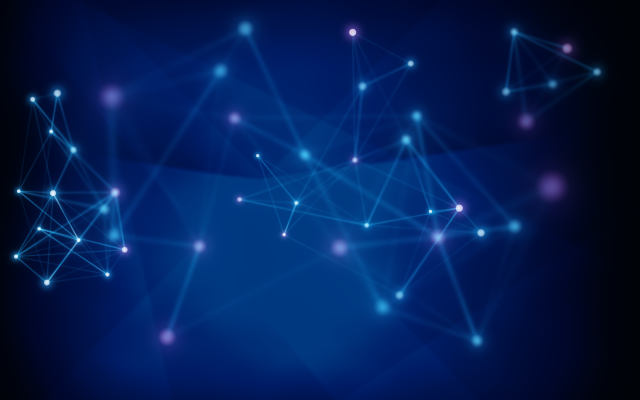
Reproduce this background procedurally as a Shadertoy shader.

```glsl
// Glowing network of linked nodes, partly out of focus, over a deep blue haze.
#define LINE_WIDTH 0.0017
#define NODE_SIZE 0.0035
#define LINK_GAIN 0.95
#define LINK_CHANCE 0.68
#define HAZE_GAIN 0.66
#define HAZE_FLOOR 0.27
#define FOLD_DEPTH 0.26
#define CYAN vec3(0.08, 0.58, 0.95)
#define VIOLET vec3(0.62, 0.30, 0.85)
#define HOT vec3(1.0, 0.90, 0.94)

const int MAX_NODES = 16;

float hash(vec2 p) {
    vec3 q = fract(vec3(p.xyx) * 0.1031);
    q += dot(q, q.yzx + 33.33);
    return fract((q.x + q.y) * q.z);
}

float noise(vec2 p) {
    vec2 i = floor(p), f = fract(p);
    f = f * f * (3.0 - 2.0 * f);
    return mix(mix(hash(i), hash(i + vec2(1, 0)), f.x),
               mix(hash(i + vec2(0, 1)), hash(i + vec2(1, 1)), f.x), f.y);
}

float fbm(vec2 p) {
    float sum = 0.0, amp = 0.5;
    for (int i = 0; i < 4; i++) {
        sum += amp * noise(p);
        p = mat2(1.6, 1.2, -1.2, 1.6) * p + 7.3;
        amp *= 0.5;
    }
    return sum / 0.9375;
}

// Haze brightness 0..1 to colour, black through navy to azure
vec3 hazeColor(float v) {
    vec3 c = mix(vec3(0.0, 0.01, 0.03), vec3(0.0, 0.03, 0.18), smoothstep(0.0, 0.27, v));
    c = mix(c, vec3(0.0, 0.07, 0.29), smoothstep(0.22, 0.5, v));
    c = mix(c, vec3(0.0, 0.11, 0.40), smoothstep(0.45, 0.72, v));
    return mix(c, vec3(0.0, 0.22, 0.50), smoothstep(0.65, 0.95, v));
}

float haze(vec2 p, float width) {
    vec2 d = (p - vec2(0.73, 0.45)) / vec2(0.62, 0.56);
    float v = HAZE_FLOOR + HAZE_GAIN * exp(-dot(d, d));
    v += 0.42 * (fbm(p * vec2(2.6, 3.2) + 3.0) - 0.5);

    // Dark fold above a bent edge
    float s = p.y - 0.545 - 0.15 * abs(p.x - 0.65);
    float span = smoothstep(0.15, 0.5, p.x) * (1.0 - smoothstep(1.1, 1.5, p.x));
    v -= FOLD_DEPTH * span * smoothstep(-0.004, 0.012, s) * exp(-7.0 * max(s, 0.0));

    // Faint slanted facets
    for (int i = 0; i < 6; i++) {
        float k = float(i);
        float a = 6.283 * hash(vec2(k, 4.0));
        vec2 c = vec2(0.3 + 0.2 * k, 0.2 + 0.6 * hash(vec2(k, 9.0)));
        float e = dot(p - c, vec2(cos(a), sin(a)));
        v += 0.07 * smoothstep(-0.006, 0.006, e) * exp(-8.0 * max(e, 0.0));
    }

    // Dark borders
    v *= smoothstep(-0.12, 0.36, p.x) * (1.0 - smoothstep(width - 0.5, width + 0.06, p.x));
    return v * smoothstep(-0.3, 0.12, p.y) * (1.0 - 0.5 * smoothstep(0.8, 1.1, p.y));
}

// Nodes scattered in an ellipse; near ones are linked. focus = least and most blur
vec3 web(vec2 p, vec2 center, vec2 radius, int count, float reach, vec2 focus, float seed) {
    vec3 node[MAX_NODES];
    vec3 light = vec3(0.0);
    for (int i = 0; i < count; i++) {
        float k = float(i);
        float h = hash(vec2(k, seed)), g = hash(vec2(seed + 17.0, k));
        float a = 2.39996 * k + seed + 0.9 * h;
        float r = sqrt((k + 0.2 + 0.8 * g) / float(count));
        float blur = mix(focus.x, focus.y, pow(hash(vec2(k + 31.0, seed)), 3.0));
        node[i] = vec3(center + radius * r * vec2(cos(a), sin(a)), blur);

        // Node disc and halo
        float size = NODE_SIZE + 0.005 * g * g + 0.7 * blur;
        float soft = 0.0018 + 0.8 * blur;
        float d = length(p - node[i].xy);
        float sharp = 0.006 / (0.006 + blur);
        vec3 tint = h < 0.35 ? VIOLET : CYAN;
        float disc = 1.0 - smoothstep(size - soft, size + soft, d);
        light += disc * mix(tint * 0.5, HOT, sharp * sharp) * mix(0.5, 1.0, sharp);
        light += 0.45 * sharp * tint * exp(-d * d / (5.0 * size * size));
    }
    for (int i = 1; i < count; i++) {
        for (int j = 0; j < i; j++) {
            vec2 ab = node[j].xy - node[i].xy;
            float len = length(ab);
            float k = hash(vec2(float(i) + seed, float(j) + 53.0));
            if (len > reach || k > LINK_CHANCE) continue;
            vec2 ap = p - node[i].xy;
            float t = clamp(dot(ap, ab) / (len * len), 0.0, 1.0);
            float d = length(ap - ab * t);
            float w = LINE_WIDTH + 0.6 * mix(node[i].z, node[j].z, t);
            float power = mix(0.14, 1.0, pow(1.0 - k / LINK_CHANCE, 3.0));
            power *= (1.0 - 0.5 * len / reach) * (0.55 + 0.45 * abs(2.0 * t - 1.0));
            power *= LINK_GAIN * pow(LINE_WIDTH / w, 0.75);
            vec3 tint = mix(CYAN, HOT, 0.6 * smoothstep(0.35, 0.8, power));
            light += power * tint * (exp(-d * d / (w * w)) + 0.1 * exp(-d / (5.0 * w)));
        }
    }
    return light;
}

void mainImage(out vec4 fragColor, in vec2 fragCoord) {
    vec2 p = fragCoord / iResolution.y;
    float width = iResolution.x / iResolution.y;
    vec3 color = hazeColor(haze(p, width));

    // Blurred far webs, then the two crisp ones
    vec3 light = web(p, vec2(0.76, 0.48), vec2(0.70, 0.46), 15, 0.50, vec2(0.009, 0.026), 5.0);
    light += 0.7 * web(p, vec2(1.36, 0.82), vec2(0.17, 0.13), 6, 0.30, vec2(0.004, 0.016), 11.0);
    light += web(p, vec2(0.17, 0.49), vec2(0.16, 0.32), 14, 0.30, vec2(0.0, 0.008), 2.0);
    light += web(p, vec2(0.90, 0.55), vec2(0.34, 0.37), 14, 0.34, vec2(0.0, 0.010), 8.0);

    color += (1.0 - color) * (1.0 - exp(-1.5 * light));
    fragColor = vec4(color, 1.0);
}
```
